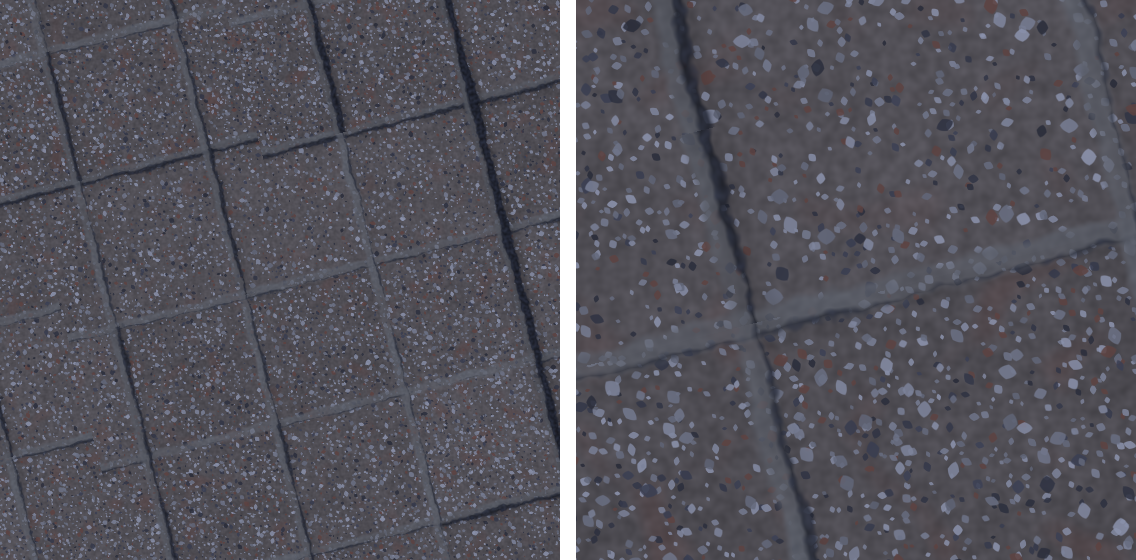
Left: the whole. Right: its middle third, enlarged.
This texture is drawn by a WebGL 2 fragment shader. Its source:

```glsl
#version 300 es
precision highp float;

uniform vec2 u_resolution;
out vec4 fragColor;

#define TILE_SIZE 0.238
#define TILT 0.2475
#define GRID_ORIGIN vec2(0.664, 0.531)
#define JOINT_HALF 0.036
#define CHIP_SCALE 82.0
#define CHIP_DENSITY 0.66
#define STONE vec3(0.312, 0.304, 0.330)
#define MORTAR vec3(0.365, 0.380, 0.422)
#define GAP vec3(0.105, 0.120, 0.170)
#define PALE_CHIP vec3(0.480, 0.505, 0.595)
#define DARK_CHIP vec3(0.190, 0.205, 0.270)
#define RUST vec3(0.365, 0.260, 0.255)

vec2 hash2(vec2 p) {
  vec3 q = fract(p.xyx * vec3(0.1031, 0.1030, 0.0973));
  q += dot(q, q.yzx + 33.33);
  return fract((q.xx + q.yz) * q.zy);
}

float cornerSlope(vec2 corner, vec2 offset) {
  float angle = 6.2832 * hash2(corner).x;
  return dot(vec2(cos(angle), sin(angle)), offset);
}

float gradientNoise(vec2 p) {
  vec2 i = floor(p), f = fract(p);
  vec2 w = f * f * f * (f * (f * 6.0 - 15.0) + 10.0);
  vec2 e = vec2(1.0, 0.0);
  float low = mix(cornerSlope(i, f), cornerSlope(i + e, f - e), w.x);
  float high = mix(cornerSlope(i + e.yx, f - e.yx), cornerSlope(i + 1.0, f - 1.0), w.x);
  return mix(low, high, w.y);
}

// Angular stone chips, one per jittered cell, laid over the given colour
vec3 addChips(vec3 color, vec2 p, float scale, float density, float seed) {
  vec2 q = p * scale, cell = floor(q);
  float edge = 0.06 + scale / u_resolution.y;
  for (int y = -1; y <= 1; y++) {
    for (int x = -1; x <= 1; x++) {
      vec2 id = cell + vec2(x, y);
      vec2 place = hash2(id + seed), kind = hash2(id + seed + 57.3);
      vec2 form = hash2(id + seed + 111.7);
      vec2 d = q - id - place;
      float a = 1.2 + 2.4 * form.x;
      d = abs(mat2(cos(a), -sin(a), sin(a), cos(a)) * d) * vec2(1.0, 1.3 + form.y);
      float radius = mix(0.20, 0.46, kind.y * kind.y);
      float dist = mix(length(d), d.x + 0.6 * d.y, 0.45) - radius;
      float cover = (1.0 - smoothstep(-0.5 * edge, 0.5 * edge, dist)) * step(form.y, density);
      vec3 chip = PALE_CHIP * mix(0.76, 1.16, place.y);
      chip = kind.x > 0.66 ? DARK_CHIP * mix(0.8, 1.25, place.x) : chip;
      chip = kind.x > 0.89 ? RUST : chip;
      color = mix(color, chip, cover * 0.85);
    }
  }
  return color;
}

// Pale mortar bead with an open crack along one side
vec3 addJoint(vec3 color, float d, float side, float openness, vec2 g) {
  float grain = gradientNoise(g * 38.0);
  float patchy = gradientNoise(g * 3.1 + side * 9.0);
  float bead = 1.0 - smoothstep(0.5 * JOINT_HALF, 1.25 * JOINT_HALF, abs(d));
  float strength = clamp(0.68 + 0.6 * patchy, 0.2, 0.95);
  color = mix(color, MORTAR + 0.05 * grain, bead * strength);
  float width = 0.042 * openness + 0.016 * patchy + 0.012 * grain - 0.007;
  float crack = abs(d - side * (0.024 + 0.012 * openness)) - width;
  color *= 1.0 - 0.20 * openness * (1.0 - smoothstep(0.0, 0.07, crack));
  float dark = 1.0 - smoothstep(-0.010, 0.010, crack);
  return mix(color, GAP * (1.0 + 0.7 * grain), dark * (0.55 + 0.4 * openness));
}

void main() {
  vec2 p = gl_FragCoord.xy / u_resolution;
  float c = cos(TILT), s = sin(TILT);
  vec2 g = mat2(c, -s, s, c) * (p - GRID_ORIGIN) / TILE_SIZE;

  // Rows slip out of line toward the left
  float upperSlip = step(g.x, -0.6) * step(0.5, g.y);
  float lowerSlip = step(g.x, -2.35) * step(g.y, 0.5);
  g.y -= 0.13 * upperSlip + 0.25 * lowerSlip;
  vec2 tile = floor(g), line = floor(g + 0.5);
  vec2 wear = hash2(tile + 21.0);

  // Stone body: tile tint, stains and fine grit
  float stain = gradientNoise(p * 16.0);
  float grit = gradientNoise(p * 105.0) + 0.7 * gradientNoise(p * 210.0);
  vec3 color = STONE * (0.96 + 0.08 * wear.x + 0.08 * stain + 0.15 * grit);
  float rust = smoothstep(0.12, 0.55, gradientNoise(p * 25.0 + 7.0));
  color = mix(color, RUST, rust * (0.15 + 0.35 * wear.y));
  float density = CHIP_DENSITY * (0.75 + 0.5 * wear.y);
  color = addChips(color, p, CHIP_SCALE * 1.7, density * 0.8, 300.0);
  color = addChips(color, p, CHIP_SCALE, density, 40.0);

  // Joints wander, and each length has its own openness
  vec2 wobble = vec2(gradientNoise(g * 5.0), gradientNoise(g * 5.0 + 31.0)) * 0.022;
  wobble += 0.012 * gradientNoise(g * 19.0);
  vec2 d = g - line + wobble;
  float rowOpen = 0.32 * hash2(vec2(tile.x, line.y) + 70.0).x;
  rowOpen = line.y == 1.0 ? 0.48 : rowOpen;
  rowOpen = line.y == -2.0 && tile.x >= 0.0 ? 0.5 : rowOpen;
  float columnOpen = 0.25 + 0.32 * hash2(vec2(line.x, tile.y) + 90.0).y;
  columnOpen = line.x == 1.0 ? 0.85 : columnOpen;
  columnOpen = line.x == 0.0 ? (tile.y >= 1.0 ? 0.75 : 0.2) : columnOpen;
  color = addJoint(color, d.y, -1.0, rowOpen, g);
  color = addJoint(color, d.x, 1.0, columnOpen, g + 13.0);

  fragColor = vec4(clamp(color, 0.0, 1.0), 1.0);
}
```
